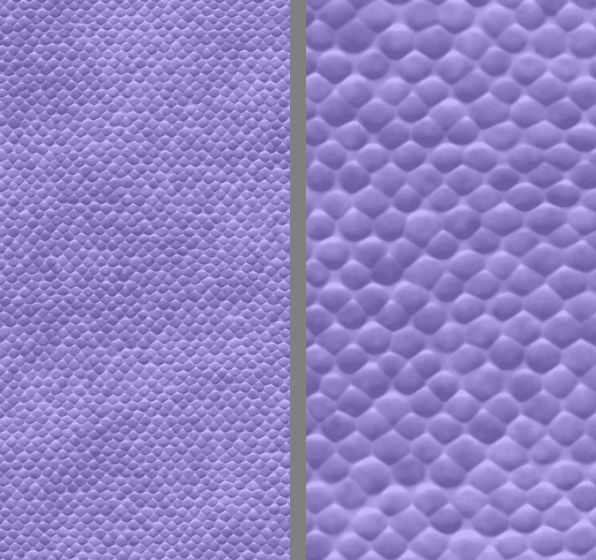
Left: the whole. Right: its middle third, enlarged.
A WebGL 2 fragment shader for this texture:

```glsl
#version 300 es
precision highp float;

uniform vec2 u_resolution;
out vec4 fragColor;

// Weave layout
const vec2 WEAVE_COUNT = vec2(23.0, 74.0);  // knots across, staggered rows up
const vec2 KNOT_RADIUS = vec2(0.46, 0.70);  // in cells of the weave
const float POSITION_JITTER = 0.20;
const float SIZE_JITTER = 0.24;
const float HEIGHT_JITTER = 0.24;
const float SEAM_SHARPNESS = 7.5;
const float GAP_DEPTH = 1.0;
const float ROW_WOBBLE = 0.9;

// Shading
const vec2 LIGHT_DIRECTION = vec2(-0.14, 0.99);
const float BASE_TONE = 0.42;
const float RELIEF_GAIN = 0.68;
const float RIM_GAIN = 0.24;
const float GAP_GAIN = 0.24;
const float KNOT_TONE_GAIN = 0.20;
const float FIBRE_GAIN = 0.50;
const float CLOUD_GAIN = 0.42;

// Dyed cloth, from shadow to highlight
const vec3 SHADOW_VIOLET = vec3(0.43, 0.37, 0.64);
const vec3 MID_VIOLET = vec3(0.60, 0.53, 0.80);
const vec3 PALE_LILAC = vec3(0.77, 0.71, 0.98);

float hash(vec2 p) {
  vec3 q = fract(p.xyx * vec3(0.1031, 0.1030, 0.0973));
  q += dot(q, q.yzx + 33.33);
  return fract((q.x + q.y) * q.z);
}

float noise(vec2 p) {
  vec2 cell = floor(p);
  vec2 f = fract(p);
  f = f * f * (3.0 - 2.0 * f);
  float low = mix(hash(cell), hash(cell + vec2(1.0, 0.0)), f.x);
  float high = mix(hash(cell + vec2(0.0, 1.0)), hash(cell + 1.0), f.x);
  return mix(low, high, f.y);
}

float fbm(vec2 p) {
  float sum = 0.0;
  float amplitude = 0.5;
  for (int octave = 0; octave < 4; octave++) {
    sum += amplitude * noise(p);
    p = mat2(1.6, 1.2, -1.2, 1.6) * p + 7.3;
    amplitude *= 0.5;
  }
  return sum / 0.9375;
}

// Blends round domes over a recessed ground:
// xy = outward slope, z = tone of the knot, w = share of open gap
vec4 weave(vec2 p) {
  float row = floor(p.y);
  float ground = exp(-SEAM_SHARPNESS * GAP_DEPTH);
  vec4 blend = vec4(0.0, 0.0, 0.0, ground);
  float total = ground;
  for (int j = -2; j <= 2; j++) {
    float r = row + float(j);
    float stagger = 0.5 * mod(r, 2.0);
    float column = floor(p.x - stagger);
    for (int i = -1; i <= 1; i++) {
      vec2 id = vec2(column + float(i), r);
      vec2 jitter = vec2(hash(id + 11.0), hash(id + 47.0)) - 0.5;
      vec2 center = id + vec2(stagger + 0.5, 0.5)
                  + jitter * POSITION_JITTER * vec2(1.0, 2.0);
      float size = 1.0 + SIZE_JITTER * (hash(id + 83.0) - 0.5);
      vec2 offset = (p - center) / (KNOT_RADIUS * size);
      float reach = dot(offset, offset);
      float lift = HEIGHT_JITTER * (hash(id + 131.0) - 0.5);
      float weight = exp(SEAM_SHARPNESS * (lift - reach));
      vec2 slope = offset * (0.45 + 0.55 * min(reach, 1.5));
      blend.xyz += weight * vec3(slope, hash(id + 177.0) - 0.5);
      total += weight;
    }
  }
  return blend / total;
}

void main() {
  vec2 uv = gl_FragCoord.xy / u_resolution;

  // Threads drift gently out of line
  vec2 wobble = vec2(noise(uv * vec2(4.0, 9.0)), noise(uv * vec2(5.0, 10.0) + 31.0));
  vec2 p = uv * WEAVE_COUNT + (wobble - 0.5) * ROW_WOBBLE * vec2(0.5, 1.0);

  // Relief: shaded undersides, lit upper rims and pale threads in the gaps
  vec4 knot = weave(p);
  float lit = dot(knot.xy, LIGHT_DIRECTION);
  float rim = smoothstep(0.30, 0.75, lit);

  // Fine fibres and broad slanted patches of uneven dye
  float fibre = fbm(p * vec2(2.6, 1.9)) - 0.5;
  vec2 slanted = vec2(uv.x + uv.y * 0.4, uv.y * 1.92 - uv.x * 0.35);
  float cloud = fbm(slanted * vec2(2.2, 4.5) + 19.0) - 0.5;

  float tone = BASE_TONE + RELIEF_GAIN * lit + RIM_GAIN * rim + GAP_GAIN * knot.w
             + KNOT_TONE_GAIN * knot.z + FIBRE_GAIN * fibre + CLOUD_GAIN * cloud;
  tone = clamp(tone, 0.0, 1.0);
  vec3 color = mix(SHADOW_VIOLET, MID_VIOLET, min(tone * 2.0, 1.0));
  color = mix(color, PALE_LILAC, max(tone * 2.0 - 1.0, 0.0));
  fragColor = vec4(color, 1.0);
}
```
